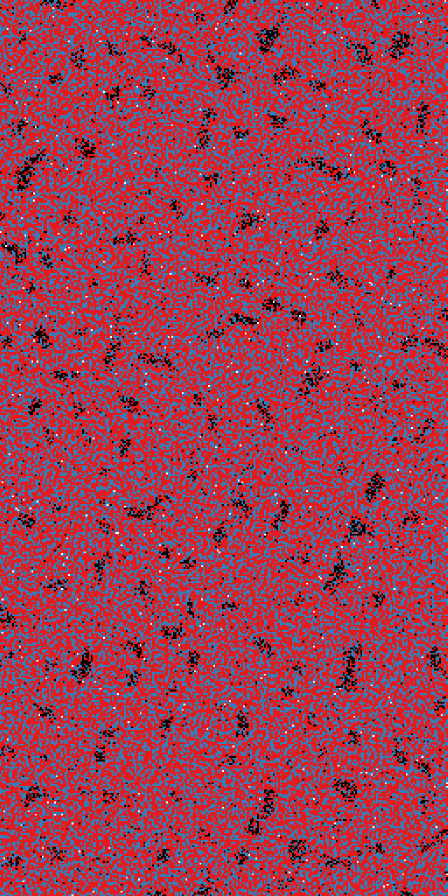
Write a Shadertoy shader that draws this texture.

```glsl
const float CELLS_ACROSS = 256.0;
const float TAU = 6.28319;

const vec3 RED   = vec3(0.894, 0.102, 0.110);
const vec3 BLUE  = vec3(0.216, 0.494, 0.722);
const vec3 BLACK = vec3(0.0);
const vec3 WHITE = vec3(1.0);

// Integer hash of a lattice point, from 0 to 1
float hash(vec2 p, uint seed) {
    uvec2 v = uvec2(ivec2(p)) * 1664525u + seed * 74093u + 12345u;
    v.x += v.y * 1664525u;
    v.y += v.x * 1664525u;
    v ^= v >> 16u;
    v.x += v.y * 1664525u;
    v.y += v.x * 1664525u;
    v ^= v >> 16u;
    return float((v.x ^ (v.y << 3u)) >> 8u) / 16777216.0;
}

// Contribution of one lattice corner
float slope(vec2 corner, vec2 offset, uint seed) {
    float angle = TAU * hash(corner, seed);
    return dot(vec2(cos(angle), sin(angle)), offset);
}

float gradientNoise(vec2 p, uint seed) {
    vec2 i = floor(p), f = p - i;
    vec2 w = f * f * f * (f * (f * 6.0 - 15.0) + 10.0);
    vec2 e = vec2(1.0, 0.0);
    float low  = mix(slope(i, f, seed), slope(i + e, f - e, seed), w.x);
    float high = mix(slope(i + e.yx, f - e.yx, seed),
                     slope(i + e.xx, f - e.xx, seed), w.x);
    return mix(low, high, w.y);
}

vec2 rotate(vec2 p, float angle) {
    float c = cos(angle), s = sin(angle);
    return vec2(c * p.x - s * p.y, s * p.x + c * p.y);
}

// Two turned layers hide the lattice and leave fine winding threads
float threads(vec2 cell, float spacing) {
    return gradientNoise(rotate(cell, 0.6) / spacing, 1u)
         + gradientNoise(rotate(cell, 1.9) / spacing + 0.37, 2u);
}

// Chance of a dark grain: sparse everywhere, dense in small clumps
float grainChance(vec2 cell, float clumpSpacing) {
    float clump = gradientNoise(rotate(cell, 0.4) / clumpSpacing, 3u);
    return 0.008 + 0.45 * smoothstep(0.2, 0.45, clump);
}

vec3 cellColor(vec2 cell) {
    vec3 color = threads(cell, 1.9) > 0.09 ? BLUE : RED;
    if (hash(cell, 4u) < grainChance(cell, 14.0)) color = BLACK;
    if (hash(cell, 5u) < 0.003) color = WHITE;
    return color;
}

void mainImage(out vec4 fragColor, in vec2 fragCoord) {
    // Four samples per pixel smooth the cell edges
    vec3 sum = vec3(0.0);
    for (int k = 0; k < 4; k++) {
        vec2 shift = vec2(k & 1, k >> 1) * 0.5 - 0.25;
        vec2 p = (fragCoord + shift) / iResolution.x * CELLS_ACROSS;
        sum += cellColor(floor(p));
    }
    fragColor = vec4(sum / 4.0, 1.0);
}
```
